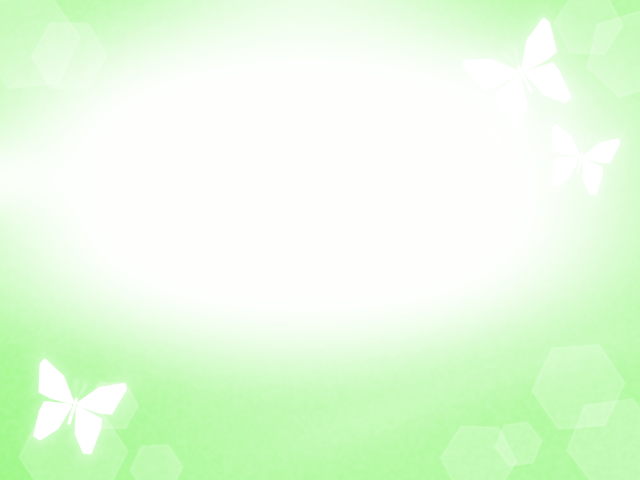
This background is drawn by a Shadertoy shader. Its source:

```glsl
// Soft spring-green backdrop with a white clearing, pale hexagons and white butterflies.

vec2 turn(vec2 v, float a) {
    float c = cos(a), s = sin(a);
    return vec2(v.x * c + v.y * s, v.y * c - v.x * s);
}

vec2 hashGradient(vec2 cell) {
    vec3 h = fract(cell.xyx * vec3(0.1031, 0.1030, 0.0973));
    h += dot(h, h.yzx + 33.33);
    float a = 6.2832 * fract((h.x + h.y) * h.z);
    return vec2(cos(a), sin(a));
}

float gradientNoise(vec2 p) {
    vec2 i = floor(p), f = fract(p);
    vec2 u = f * f * f * (f * (f * 6.0 - 15.0) + 10.0);
    vec2 e = vec2(1, 0);
    float low = mix(dot(hashGradient(i), f), dot(hashGradient(i + e), f - e), u.x);
    float high = mix(dot(hashGradient(i + e.yx), f - e.yx), dot(hashGradient(i + 1.0), f - 1.0), u.x);
    return mix(low, high, u.y);
}

float segmentDistance(vec2 p, vec2 a, vec2 b) {
    vec2 ab = b - a;
    return length(p - a - ab * clamp(dot(p - a, ab) / dot(ab, ab), 0.0, 1.0));
}

float hexagonDistance(vec2 p, float radius) {
    p = abs(p);
    return max(p.y, p.x * 0.866 + p.y * 0.5) - radius * 0.866;
}

// Signed distance to a six-cornered wing outline
float wingDistance(vec2 p, vec2 corners[6]) {
    float d = 1e3, side = 1.0;
    for (int i = 0; i < 6; i++) {
        vec2 a = corners[i], b = corners[(i + 5) % 6];
        d = min(d, segmentDistance(p, a, b));
        vec2 e = b - a, w = p - a;
        bvec3 c = bvec3(p.y >= a.y, p.y < b.y, e.x * w.y > e.y * w.x);
        if (all(c) || all(not(c))) side = -side;
    }
    return side * d;
}

// Mirrored butterfly with its head toward +y
float butterflyDistance(vec2 p) {
    p.x = abs(p.x);
    float upper = wingDistance(p, vec2[6](vec2(0.07, 0.05), vec2(0.37, 0.43), vec2(0.76, 0.62),
                                          vec2(0.79, 0.55), vec2(0.67, 0.08), vec2(0.46, 0.04)));
    float lower = wingDistance(p, vec2[6](vec2(0.08, -0.03), vec2(0.52, -0.12), vec2(0.55, -0.27),
                                          vec2(0.52, -0.73), vec2(0.43, -0.75), vec2(0.20, -0.48)));
    float body = segmentDistance(p, vec2(0, 0.12), vec2(0, -0.34)) - 0.035;
    float antenna = segmentDistance(p, vec2(0.01, 0.12), vec2(0.10, 0.43)) - 0.004;
    return min(min(upper, lower) - 0.05, min(body, antenna));
}

// Strength of the green wash
float greenWash(vec2 p) {
    float top = 0.25 + 0.42 * smoothstep(0.0, 0.5, abs(p.x - 0.64));
    float bottom = mix(0.93, 0.74, smoothstep(0.0, 0.5, p.x));
    float wash = mix(bottom, top, smoothstep(-0.1, 0.6, p.y));

    // White clearing, opening to the left edge
    vec2 q = pow(abs((p - vec2(0.64, 0.61)) / vec2(0.70, 0.36)), vec2(2.5));
    wash *= smoothstep(0.6, 1.3, pow(q.x + q.y, 0.4));
    wash *= 1.0 - 0.85 * exp(-pow((p.y - 0.63) / 0.08, 2.0)) * smoothstep(0.4, 0.0, p.x);

    // Pale slanted streak across the lower right
    float streak = (p.y - 0.045 - 0.31 * (p.x - 0.52)) / 0.05;
    return wash - 0.10 * exp(-streak * streak) * smoothstep(0.4, 0.8, p.x);
}

void mainImage(out vec4 fragColor, in vec2 fragCoord) {
    vec2 p = fragCoord / iResolution.y;
    p.x *= 1.3333 * iResolution.y / iResolution.x;
    float pixel = 1.0 / iResolution.y;

    // Wash with paper grain
    float wash = greenWash(p);
    float grain = gradientNoise(p * 95.0) + 0.7 * gradientNoise(p * 43.0 + 7.0);
    wash *= 1.0 + 0.09 * grain;
    vec3 color = mix(vec3(0.997, 1.0, 0.994), vec3(0.60, 0.97, 0.51), clamp(wash, 0.0, 1.0));

    // Hexagons: centre, radius, angle
    vec4 hexagons[11] = vec4[11](
        vec4(0.144, 0.884, 0.080, 0.00), vec4(0.061, 0.913, 0.108, 0.10),
        vec4(1.226, 0.950, 0.073, -0.05), vec4(1.311, 0.887, 0.093, 0.30),
        vec4(1.205, 0.194, 0.099, 0.08), vec4(1.280, 0.076, 0.102, 0.14),
        vec4(0.997, 0.042, 0.081, -0.05), vec4(1.080, 0.075, 0.051, 0.14),
        vec4(0.153, 0.054, 0.115, 0.05), vec4(0.326, 0.024, 0.057, 0.07),
        vec4(0.234, 0.155, 0.056, 0.00));
    for (int i = 0; i < 11; i++) {
        vec4 h = hexagons[i];
        float d = hexagonDistance(turn(p - h.xy, h.w), h.z);
        float rim = 0.05 * smoothstep(0.006, 0.0, abs(d + 0.002));
        color = mix(color, vec3(1), (0.20 + rim) * smoothstep(pixel, -pixel, d));
    }

    // Butterflies: centre, size, angle
    vec4 butterflies[3] = vec4[3](
        vec4(1.087, 0.847, 0.1215, 0.489),
        vec4(1.210, 0.670, 0.087, -0.227),
        vec4(0.155, 0.155, 0.113, -0.297));
    for (int i = 0; i < 3; i++) {
        vec4 b = butterflies[i];
        float d = butterflyDistance(turn(p - b.xy, b.w) / b.z) * b.z;
        float glow = 0.35 * exp(-max(d, 0.0) / 0.016);
        color = mix(color, vec3(1), max(glow, smoothstep(pixel, -pixel, d)));
    }

    fragColor = vec4(color, 1.0);
}
```
